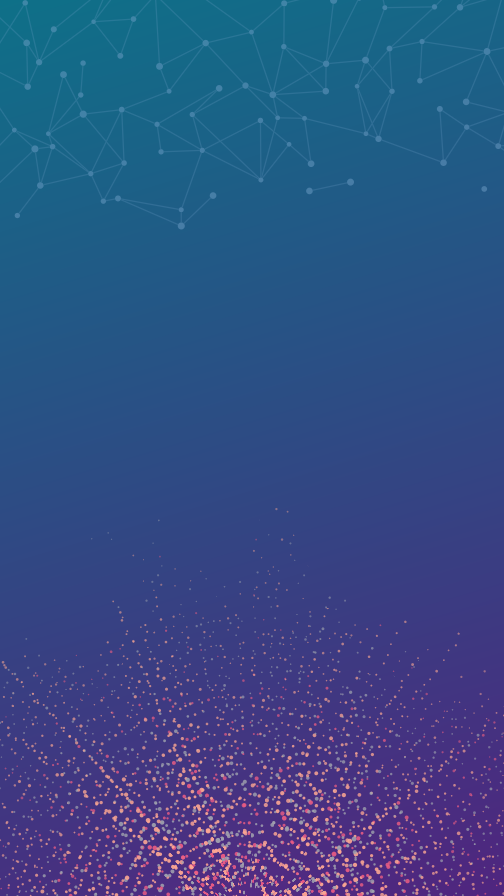
This background is drawn by a Shadertoy shader. Its source:

```glsl
// A teal to purple gradient with a faint web of linked nodes along the top
// and a fan of glowing dots rising from below the lower edge.
// The web is a jittered grid; the fan is layered cellular dots in polar space.

const float ASPECT = 0.5625;
const float WEB_CELL = 0.042;

vec2 hash2(vec2 cell) {
    vec3 h = fract(cell.xyx * vec3(0.1031, 0.1030, 0.0973));
    h += dot(h, h.yzx + 33.33);
    return fract((h.xx + h.yz) * h.zy);
}

// Antialiased coverage of a disc or stroke
float cover(float dist, float radius, float px) {
    return clamp((radius - dist) / px + 0.5, 0.0, 1.0);
}

float segmentDistance(vec2 p, vec2 a, vec2 b) {
    vec2 ab = b - a;
    float along = clamp(dot(p - a, ab) / dot(ab, ab), 0.0, 1.0);
    return length(p - a - ab * along);
}

vec3 backdrop(vec2 p) {
    float t = (1.0 - p.y + 0.3 * p.x) / (1.0 + 0.3 * ASPECT);
    vec3 teal = vec3(0.055, 0.440, 0.535);
    vec3 blue = vec3(0.165, 0.310, 0.520);
    vec3 purple = vec3(0.310, 0.145, 0.495);
    return t < 0.44 ? mix(teal, blue, t / 0.44)
                    : mix(blue, purple, (t - 0.44) / 0.56);
}

// Node position, with its presence in z
vec3 webNode(vec2 cell) {
    vec2 pos = (cell + 0.02 + 0.96 * hash2(cell + 17.0)) * WEB_CELL;
    float hem = 0.225 + 0.03 * cos(pos.x * 11.0 - 1.0);
    float density = 0.92 * (1.0 - smoothstep(hem - 0.05, hem + 0.10, 1.0 - pos.y));
    return vec3(pos, step(hash2(cell + 71.0).x, density));
}

float web(vec2 p, float px) {
    vec2 home = floor(p / WEB_CELL);
    float ink = 0.0;
    for (int j = -1; j <= 1; j++)
    for (int i = -1; i <= 1; i++) {
        vec2 cell = home + vec2(i, j);
        vec3 node = webNode(cell);
        if (node.z < 0.5) continue;
        float size = mix(0.0025, 0.0040, hash2(cell + 5.0).y);
        ink = max(ink, 0.46 * cover(length(p - node.xy), size, px));
        // Links to the right, upper right, upper and upper left cells
        for (int k = 0; k < 4; k++) {
            vec2 offset = k == 3 ? vec2(-1, 1) : vec2(k < 2, k > 0);
            vec3 other = webNode(cell + offset);
            float linked = step(hash2(cell * 4.0 + float(k)).x, 0.42) * other.z;
            float line = cover(segmentDistance(p, node.xy, other.xy), 0.0007, px);
            ink = max(ink, 0.22 * line * linked);
        }
    }
    return ink;
}

// Colour in rgb and coverage in a for one layer of radial dots
vec4 fanLayer(vec2 p, float layer, float px) {
    vec2 q = p - vec2(0.276, -0.035);
    float r = length(q), angle = atan(q.x, q.y);
    vec2 pitch = vec2(6.2832 / (105.0 + 34.0 * layer), 0.0110 + 0.0015 * layer);
    vec2 grid = vec2(angle, r) / pitch;
    vec2 cell = floor(grid);
    vec2 rnd = hash2(cell + 40.0 + 131.0 * layer);
    vec2 tint = hash2(cell + 90.0 + 57.0 * layer);
    vec2 ray = hash2(vec2(cell.x + 200.0, layer * 9.0 + 3.0));

    vec2 offset = (fract(grid) - 0.5 - vec2(0.3, 0.5) * (rnd - 0.5)) * pitch;
    float dist = length(offset * vec2(r, 1.0));
    // Warm dense rays: scattered ones plus one long pair on either side
    float side = abs(abs((cell.x + 0.5) * pitch.x) - 0.88);
    float streak = max(step(0.88, ray.x), step(side, 0.5 * pitch.x));
    float size = mix(0.0020, 0.0010, smoothstep(0.05, 0.38, r));
    size *= 0.65 + 0.65 * tint.y * tint.y + 0.25 * streak;

    // Ragged outer rim with thin plumes above it
    float rim = 0.358 + 0.025 * sin(angle * 7.0 + 1.0)
              + 0.06 * (ray.y - 0.5) + 0.03 * streak;
    float plume = exp(-pow((angle - 0.06) / 0.05, 2.0))
                + 0.6 * exp(-pow((angle + 0.25) / 0.09, 2.0));
    float body = 1.0 - smoothstep(rim - 0.03, rim + 0.03, r);
    float wisp = 0.5 * plume * (1.0 - smoothstep(0.40, 0.51, r));
    float thinning = min(1.0, 0.35 + 4.0 * r);
    float density = max(body * thinning * (0.62 + 0.36 * streak), wisp);

    vec3 pale = vec3(0.62, 0.64, 0.68);
    vec3 peach = vec3(0.97, 0.65, 0.57);
    vec3 coral = vec3(0.90, 0.36, 0.51);
    vec3 color = mix(pale, peach, step(0.40 - 0.25 * streak, tint.x));
    color = mix(color, coral, step(0.74 + 0.5 * r, tint.x));
    float glow = mix(0.86, 0.44, smoothstep(0.06, 0.46, r)) + 0.1 * streak;
    float present = step(fract(rnd.x * 7.3 + tint.y * 3.7), density);
    return vec4(color, cover(dist, size, px) * present * glow);
}

void mainImage(out vec4 fragColor, in vec2 fragCoord) {
    vec2 p = fragCoord / iResolution.xy * vec2(ASPECT, 1.0);
    float px = 1.0 / iResolution.y;
    vec3 color = backdrop(p);
    color = mix(color, vec3(0.46, 0.64, 0.80), web(p, px));

    for (int i = 0; i < 3; i++) {
        vec4 dots = fanLayer(p, float(i), px);
        color = mix(color, dots.rgb, dots.a);
    }
    // Soft magenta haze at the root of the fan
    color += vec3(0.04, 0.0, 0.015) * exp(-10.0 * length(p - vec2(0.276, 0.0)));
    fragColor = vec4(color, 1.0);
}
```
